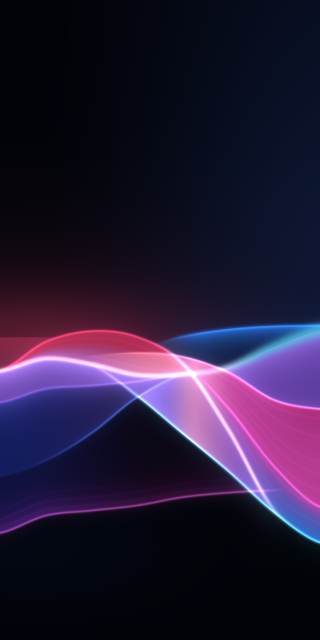
A Shadertoy shader for this background:

```glsl
const vec3 NAVY = vec3(0.045, 0.075, 0.16);
const vec3 RED = vec3(0.68, 0.17, 0.31);
const vec3 PINK = vec3(0.74, 0.24, 0.57);
const vec3 VIOLET = vec3(0.53, 0.39, 0.80);
const vec3 BLUE = vec3(0.10, 0.38, 0.70);
const vec3 CYAN = vec3(0.32, 0.74, 0.86);
const vec3 WHITE = vec3(0.95, 0.84, 1.0);

float hash(float n) {
    n = fract(n * 0.1031);
    n *= n + 33.33;
    return fract(n * (n + n));
}

// Signed distance to a smooth curve through eight evenly spaced heights
float curve(vec2 p, float aspect, float h[8]) {
    float x = clamp(p.x, 0.0, 0.9999) * 7.0;
    int i = int(x);
    float t = fract(x);
    float a = h[max(i - 1, 0)], b = h[i], c = h[i + 1], d = h[min(i + 2, 7)];
    float k1 = 0.5 * (c - a);
    float k2 = a - 2.5 * b + 2.0 * c - 0.5 * d;
    float k3 = 0.5 * (d - a) + 1.5 * (b - c);
    float y = b + t * (k1 + t * (k2 + t * k3));
    float slope = 7.0 * (k1 + t * (2.0 * k2 + 3.0 * t * k3)) / aspect;
    return (p.y - y) / sqrt(1.0 + slope * slope);
}

// Coverage of the area below one edge and above another
float band(float top, float bottom) {
    return smoothstep(-0.0016, 0.0016, -top) * smoothstep(-0.0016, 0.0016, bottom);
}

float strand(float d, float width) {
    return exp(-d * d / (width * width)) + 0.22 * exp(-abs(d) / (width * 5.0));
}

float blob(vec2 p, vec2 center, vec2 size) {
    vec2 q = (p - center) / size;
    return exp(-dot(q, q));
}

// Faint threads spread between two edges
float threads(float top, float bottom, float seed) {
    float sum = 0.0;
    for (int i = 1; i < 8; i++) {
        float n = float(i) + seed;
        float d = mix(top, bottom, (float(i) + hash(n) - 0.5) / 8.0);
        sum += hash(n + 17.0) * strand(d, 0.0016);
    }
    return sum * band(top, bottom);
}

vec3 backdrop(vec2 p) {
    vec3 col = vec3(0.006, 0.012, 0.035);
    float side = smoothstep(0.1, 1.1, p.x);
    col += NAVY * side * smoothstep(0.18, 0.5, p.y) * (1.0 - 0.45 * smoothstep(0.6, 1.1, p.y));
    float rise = p.y > 0.47 ? 0.075 : 0.05;
    col += vec3(0.25, 0.065, 0.10) * blob(p, vec2(0.1, 0.47), vec2(0.5, rise));
    col += vec3(0.08, 0.025, 0.045) * blob(p, vec2(0.1, 0.5), vec2(0.6, 0.16));
    return col + vec3(0.0, 0.015, 0.035) * blob(p, vec2(0.1, 0.14), vec2(0.4, 0.08));
}

void mainImage(out vec4 fragColor, in vec2 fragCoord) {
    vec2 p = fragCoord / iResolution.xy;
    float x = p.x, asp = iResolution.x / iResolution.y;

    // Ribbon edges
    float crest = curve(p, asp, float[8](0.421, 0.466, 0.483, 0.474, 0.432, 0.328, 0.203, 0.154));
    float keel = curve(p, asp, float[8](0.421, 0.440, 0.430, 0.381, 0.322, 0.263, 0.199, 0.152));
    float sheen = curve(p, asp, float[8](0.421, 0.440, 0.431, 0.414, 0.415, 0.426, 0.458, 0.483));
    float fold = curve(p, asp, float[8](0.371, 0.392, 0.397, 0.404, 0.416, 0.426, 0.458, 0.483));
    float tail = curve(p, asp, float[8](0.254, 0.280, 0.323, 0.379, 0.415, 0.426, 0.458, 0.483));
    float veil = curve(p, asp, float[8](0.414, 0.436, 0.444, 0.449, 0.443, 0.418, 0.375, 0.361));
    float seam = curve(p, asp, float[8](0.430, 0.450, 0.460, 0.455, 0.432, 0.362, 0.271, 0.208));
    float base = curve(p, asp, float[8](0.167, 0.194, 0.202, 0.210, 0.223, 0.230, 0.234, 0.237));
    float roof = curve(p, asp, float[8](0.473, 0.473, 0.471, 0.457, 0.475, 0.486, 0.491, 0.492));
    float left = 1.0 - smoothstep(0.0, 0.55, x);
    float right = smoothstep(0.45, 0.65, x);
    vec3 col = backdrop(p);

    // Dark hollow and blue left side
    float hollow = band(max(keel, tail), base);
    vec3 shade = mix(vec3(0.035, 0.02, 0.065), vec3(0.05, 0.07, 0.25), left);
    shade += vec3(0.17, 0.03, 0.15) * exp(-abs(base) * 32.0) * (1.0 - 0.4 * x);
    col = mix(col, shade, hollow * 0.9);
    col += vec3(0.13, 0.03, 0.12) * threads(base - 0.05, base, 3.0) * 0.35 * (1.0 - x);
    vec3 blueSide = mix(vec3(0.16, 0.11, 0.30), vec3(0.08, 0.12, 0.40), left);
    col = mix(col, blueSide + VIOLET * 0.3 * exp(-abs(fold) * 45.0), band(max(fold, keel), tail) * 0.9);

    // Upper right veil
    vec3 sky = vec3(0.06, 0.10, 0.24) + BLUE * 0.9 * exp(-abs(roof) * 55.0);
    col = mix(col, sky, band(roof, max(sheen, crest)) * right * 0.9);
    col = mix(col, vec3(0.20, 0.065, 0.22), band(sheen, veil) * right * 0.8);
    col += RED * 0.28 * band(roof, crest) * left;

    // Red crest, peach overlap and violet fold
    float lift = clamp(sheen / max(sheen - crest, 0.001), 0.0, 1.0);
    vec3 arch = mix(vec3(0.62, 0.32, 0.62), RED, smoothstep(0.1, 0.75, lift));
    col = mix(col, arch, band(crest, sheen) * 0.9);
    float overlap = band(max(crest, veil), sheen) * smoothstep(0.2, 0.5, x);
    col = mix(col, vec3(0.90, 0.52, 0.63), overlap * 0.75);
    col = mix(col, mix(vec3(0.38, 0.25, 0.66), VIOLET * 1.25, exp(-abs(sheen) * 35.0)), band(sheen, max(fold, keel)) * 0.9);

    // Lavender wedge fading to blue
    vec3 wedge = mix(VIOLET * 1.15, vec3(0.16, 0.30, 0.64), smoothstep(0.46, 0.72, x));
    col = mix(col, wedge, band(max(max(fold, crest), tail), keel) * 0.9);

    // Pink sail
    vec3 sail = mix(PINK, vec3(0.62, 0.14, 0.42), smoothstep(0.75, 1.0, x) * exp(-abs(veil) * 25.0));
    vec3 hem = mix(vec3(0.52, 0.29, 0.68), BLUE, exp(-abs(keel) * 26.0) * smoothstep(0.7, 0.95, x));
    sail = mix(hem, sail, smoothstep(-0.025, 0.012, seam));
    sail = mix(vec3(0.90, 0.56, 0.73), sail, smoothstep(0.54, 0.78, x));
    float sailArea = band(veil, max(crest, keel)) * smoothstep(0.5, 0.62, x);
    col = mix(col, sail, sailArea * 0.93);
    col += PINK * threads(veil, crest, 9.0) * 0.10 * right;
    col += RED * threads(crest, sheen, 31.0) * 0.06;

    // Luminous strands
    col += RED * strand(crest, 0.002) * 0.55 * (1.0 - right);
    col += WHITE * strand(crest, 0.003) * 0.55 * right * (1.0 - smoothstep(0.78, 0.92, x));
    col += WHITE * strand(sheen, 0.0035) * 0.5 * (1.0 - smoothstep(0.55, 0.75, x));
    float ribbon = exp(-pow(abs(sheen) / mix(0.003, 0.011, smoothstep(0.5, 1.0, x)), 2.0));
    col = mix(col, mix(WHITE, CYAN, smoothstep(0.6, 0.85, x)), ribbon * smoothstep(0.5, 0.75, x) * 0.8);
    col += mix(VIOLET, CYAN, smoothstep(0.3, 0.5, x)) * strand(keel, 0.0025) * 0.65 * smoothstep(0.2, 0.45, x);
    col += vec3(0.20, 0.35, 0.75) * strand(tail, 0.002) * 0.6 * smoothstep(0.0, 0.4, x) * (1.0 - right);
    col += VIOLET * strand(fold, 0.002) * 0.3 * (1.0 - right);
    col += vec3(0.95, 0.55, 0.75) * strand(veil, 0.002) * 0.5 * smoothstep(0.25, 0.7, x);
    col += PINK * strand(seam, 0.002) * 0.4 * smoothstep(0.55, 0.75, x);
    col += vec3(0.65, 0.25, 0.60) * strand(base, 0.002) * 0.6 * (1.0 - smoothstep(0.75, 0.9, x));
    col += BLUE * strand(roof, 0.003) * 0.4 * right;
    fragColor = vec4(clamp(col, 0.0, 1.0), 1.0);
}
```
